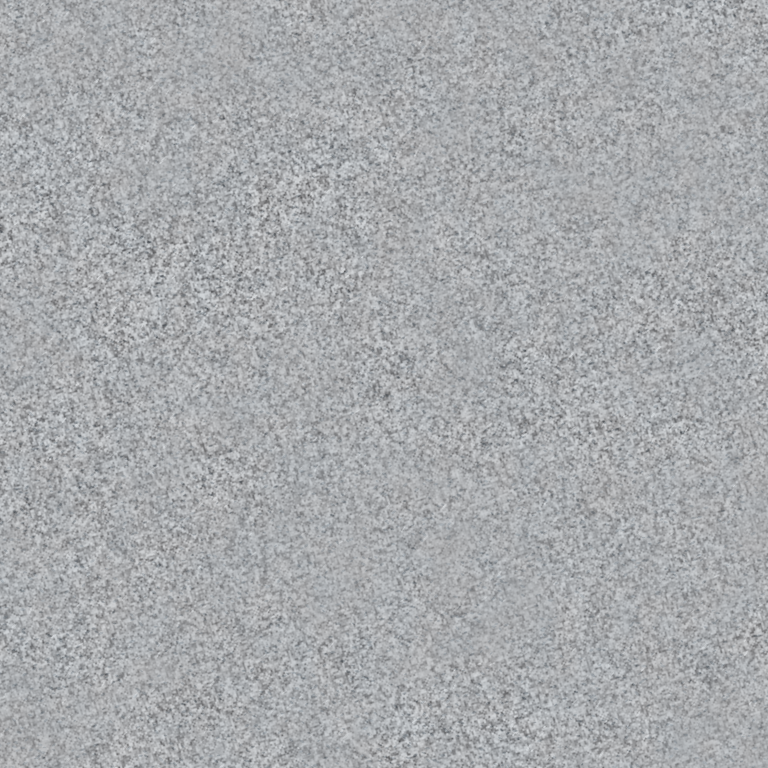
A WebGL 1 fragment shader for this texture:

```glsl
precision highp float;
// Fine grey granite: tiny pale and dark grains, patchy contrast, scattered flakes.

uniform vec2 u_resolution;

const vec3 DARK_GREY = vec3(0.518, 0.522, 0.530);
const vec3 PALE_GREY = vec3(0.760, 0.769, 0.778);
const vec3 BLUE_TINT = vec3(-0.022, 0.002, 0.018);

const float FINE_GRAINS = 405.0;    // grains across the canvas
const float COARSE_GRAINS = 247.0;
const float MEAN_TONE = 0.595;      // 0 = dark grey, 1 = pale grey
const float GRAIN_CONTRAST = 0.265;
const float DARK_SKEW = 0.09;       // lengthens the dark tail
const float PATCHINESS = 1.15;

const float CHIP_CELLS = 150.0;     // dark, nearly level chips
const float CHIP_SHARE = 0.16;
const float CHIP_DEPTH = 0.34;
const float GLINT_CELLS = 80.0;     // pale, rising slivers
const float GLINT_SHARE = 0.09;
const float GLINT_LIFT = 0.32;

float hash(vec2 p) {
  vec3 q = fract(p.xyx * vec3(0.1031, 0.1030, 0.0973));
  q += dot(q, q.yzx + 33.33);
  return fract((q.x + q.y) * q.z);
}

float valueNoise(vec2 p) {
  vec2 cell = floor(p);
  vec2 f = fract(p);
  f = f * f * (3.0 - 2.0 * f);
  float low = mix(hash(cell), hash(cell + vec2(1.0, 0.0)), f.x);
  float high = mix(hash(cell + vec2(0.0, 1.0)), hash(cell + 1.0), f.x);
  return mix(low, high, f.y);
}

vec2 rotate(vec2 p, float angle) {
  float c = cos(angle);
  float s = sin(angle);
  return vec2(c * p.x + s * p.y, c * p.y - s * p.x);
}

// Coverage of soft ellipses, one candidate per cell, in cell units.
float flakes(vec2 p, float share, vec2 radii, float angle, float spread, float seed) {
  vec2 home = floor(p);
  float cover = 0.0;
  for (int y = -1; y <= 1; y++) {
    for (int x = -1; x <= 1; x++) {
      vec2 cell = home + vec2(float(x), float(y));
      vec2 key = cell + seed;
      vec2 center = cell + vec2(hash(key + 17.3), hash(key + 41.9));
      float turn = angle + spread * (hash(key + 73.1) - 0.5);
      float size = mix(0.7, 1.3, hash(key + 97.7));
      float d = length(rotate(p - center, turn) / (radii * size));
      float present = step(hash(key), share);
      cover = max(cover, present * (1.0 - smoothstep(0.5, 1.3, d)));
    }
  }
  return cover;
}

void main() {
  vec2 uv = gl_FragCoord.xy / min(u_resolution.x, u_resolution.y);

  // Broad patches where the grain is bolder or calmer
  float patches = 0.35 * valueNoise(uv * 5.5 + 3.7)
                + 0.35 * valueNoise(uv * 13.0 + 19.2)
                + 0.30 * valueNoise(uv * 29.0 + 51.4);
  float boldness = clamp(1.0 + PATCHINESS * (patches - 0.5), 0.6, 1.4);

  // Two grain sizes, turned off the pixel axes, scaled to roughly unit deviation
  float fine = valueNoise(rotate(uv, 0.31) * FINE_GRAINS + 407.0);
  float coarse = valueNoise(rotate(uv, 0.83) * COARSE_GRAINS + 211.0);
  float grain = (0.52 * fine + 0.48 * coarse - 0.5) * 6.6;
  grain -= DARK_SKEW * (grain * grain - 1.0);

  // Scattered chips and slivers
  float chips = flakes(uv * CHIP_CELLS, CHIP_SHARE, vec2(0.46, 0.22), 0.0, 1.6, 5.0);
  float glints = flakes(uv * GLINT_CELLS, GLINT_SHARE, vec2(0.36, 0.10), 0.8, 0.7, 307.0);

  float tone = MEAN_TONE + GRAIN_CONTRAST * boldness * grain;
  tone += boldness * (GLINT_LIFT * glints - CHIP_DEPTH * chips);
  tone = clamp(tone, -0.7, 1.25);

  // Faint blue tinge, stronger in the chips and drifting over the slab
  float coolness = 0.5 * (valueNoise(uv * 38.0 + 83.0) - 0.4) + 0.6 * chips;
  vec3 color = mix(DARK_GREY, PALE_GREY, tone) + BLUE_TINT * coolness;
  gl_FragColor = vec4(color, 1.0);
}
```
